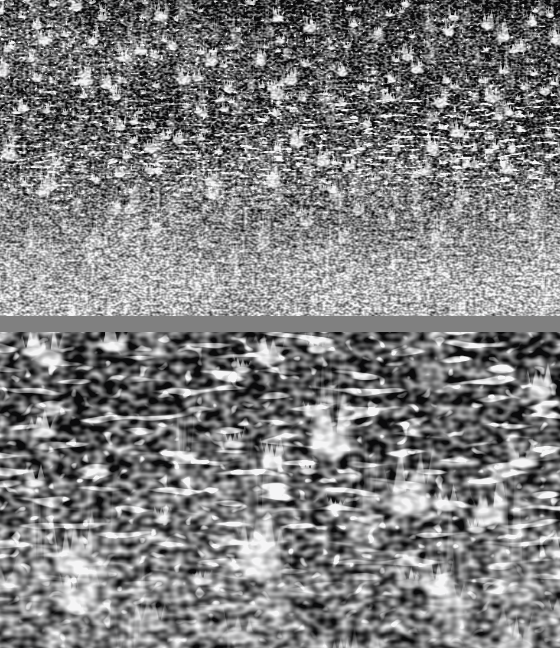
Top, the full canvas; bottom, a detail of the centre.
Give the GLSL for this texture, as a WebGL 1 fragment shader.

```glsl
precision highp float;
// Heavy rain striking a pond, in black and white: a dark far shore fading to pale spray.
// Gradient noise gives the grain, ripples and reflections; jittered grids
// scatter the splashes, each a low mound with a ragged crown above it.
uniform vec2 u_resolution;

float hash(vec2 p) {
  vec3 q = fract(p.xyx * 0.1031);
  q += dot(q, q.yzx + 33.33);
  return fract((q.x + q.y) * q.z);
}

float slope(vec2 node, vec2 offset) {
  float angle = 6.2832 * hash(node);
  return dot(vec2(cos(angle), sin(angle)), offset);
}

// Gradient noise, roughly -0.7 to 0.7
float noise(vec2 p) {
  vec2 i = floor(p), f = p - i;
  vec2 w = f * f * f * (f * (f * 6.0 - 15.0) + 10.0);
  vec2 e = vec2(1.0, 0.0);
  return mix(mix(slope(i, f), slope(i + e, f - e), w.x),
             mix(slope(i + e.yx, f - e.yx), slope(i + 1.0, f - 1.0), w.x), w.y);
}

// Coverage of scattered splashes, one candidate per grid cell
float splashes(vec2 p, vec2 cell, vec2 size, float density, float soft, float seed) {
  float cover = 0.0;
  vec2 home = floor(p / cell);
  for (int j = -1; j <= 1; j++) {
    for (int i = -1; i <= 1; i++) {
      vec2 id = home + vec2(float(i), float(j));
      vec2 key = id + seed;
      vec2 centre = (id + vec2(hash(key), hash(key + 17.3))) * cell;
      vec2 q = (p - centre) / (size * mix(0.6, 1.35, hash(key + 41.7)));
      float present = step(hash(key + 73.9), density);

      // Crown flares upward and ends in uneven spikes
      float rim = 0.6 + 1.3 * noise(vec2(q.x * 4.5, dot(key, vec2(7.31, 3.17))));
      float inside = min(0.38 + 0.2 * q.y - abs(q.x), rim - q.y);
      float crown = smoothstep(-soft, soft, inside) * smoothstep(-0.35, 0.0, q.y);
      crown *= mix(0.95, 0.55, clamp(q.y, 0.0, 1.0));

      float mound = smoothstep(soft, -soft, length(q * vec2(1.0, 1.8)) - 0.5);
      cover = max(cover, present * max(mound, crown));
    }
  }
  return cover;
}

// Mean brightness of the water from the near edge to the far shore
float waterTone(vec2 p, float across) {
  float tone = mix(0.67, 0.40, smoothstep(0.08, 0.48, p.y));
  tone = mix(tone, 0.25, smoothstep(0.45, 0.65, p.y));
  tone += 0.08 * smoothstep(0.68, 0.80, p.y) - 0.14 * smoothstep(0.86, 1.0, p.y);
  tone += 0.10 * (0.5 - across) * smoothstep(0.45, 0.7, p.y);
  tone += 0.14 * noise(p * vec2(3.0, 4.0) + 5.2);
  return tone + 0.18 * noise(p * vec2(14.0, 2.5) + 31.0) * smoothstep(0.3, 0.8, p.y);
}

void main() {
  vec2 p = gl_FragCoord.xy / u_resolution.y;
  float across = gl_FragCoord.x / u_resolution.x;
  float far = smoothstep(0.2, 0.5, p.y);

  // Grain: fine droplets, coarser clumps and flat ripples
  float fine = noise(p * vec2(97.0, 139.0) + 11.0);
  float clump = noise(p * vec2(47.0, 71.0) + 57.0);
  float ripple = noise(p * vec2(19.0, 83.0) + 91.0);
  float grain = 0.72 * fine + 0.42 * clump + 0.32 * ripple;
  float value = waterTone(p, across) + grain * mix(0.75, 0.95, far);

  // Bright dashes where rings on the dark water catch the light
  float band = smoothstep(0.32, 0.5, p.y) * smoothstep(0.78, 0.66, p.y);
  float dash = smoothstep(0.16, 0.36, noise(p * vec2(21.0, 105.0) + 133.0));
  value += 0.55 * band * dash * (0.7 + 0.5 * across);

  // Sparse sparkling droplets
  value += 0.5 * far * smoothstep(0.25, 0.5, noise(p * vec2(83.0, 101.0) + 171.0));

  // Tall soft plumes, ragged crowns and small mounds
  float plume = splashes(p, vec2(0.08, 0.14), vec2(0.026, 0.08), 0.6, 0.28, 12.0);
  float crown = splashes(p, vec2(0.1), vec2(0.034, 0.038), 0.58, 0.16, 47.0);
  float mound = splashes(p, vec2(0.066), vec2(0.023, 0.018), 0.5, 0.2, 83.0);
  float spray = 0.9 + 0.3 * fine + 0.25 * clump;
  value = mix(value, spray, plume * mix(0.6, 0.4, far));
  value = mix(value, spray + 0.03, crown * mix(0.5, 0.9, far));
  value = mix(value, spray + 0.04, mound * mix(0.25, 0.9, far));

  value = clamp(value, 0.04, 0.96);
  gl_FragColor = vec4(vec3(value) + vec3(0.0, 0.001, 0.004), 1.0);
}
```
